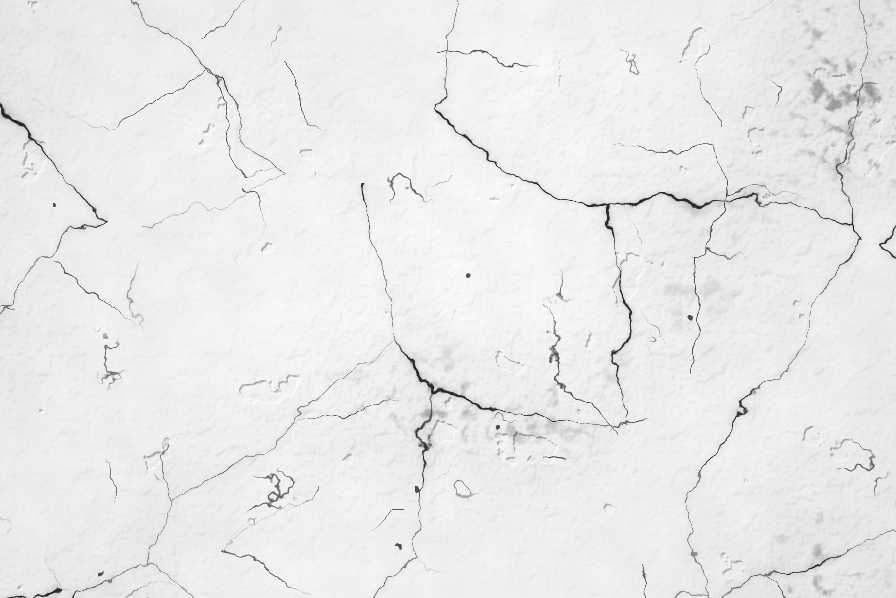
A Shadertoy shader for this texture:

```glsl
#define PAINT 0.960        // brightest paint
#define VIGNETTE 0.065     // darkening toward the corners
#define CRACK_INK 0.16     // depth of the widest cracks
#define CELL_SIZE 0.38     // size of the large plates
#define CRACK_WIDTH 0.0027 // half width of the widest cracks
#define HAIR_WIDTH 0.0004  // half width of hairline cracks
#define WARP 0.075         // wander of the cracks
#define GRAIN 0.030        // relief of the plaster
#define CHIP_DEPTH 0.13    // relief of flaked paint
#define STAIN 0.30         // strength of grey grime
#define LIGHT_STEP vec2(-0.0022, 0.0028)

vec2 hash2(vec2 c) {
    return fract(sin(vec2(dot(c, vec2(127.1, 311.7)), dot(c, vec2(269.5, 183.3)))) * 43758.5453);
}

float corner(vec2 cell, vec2 offset) {
    float angle = 6.2832 * hash2(cell).x;
    return dot(vec2(cos(angle), sin(angle)), offset);
}

float gradientNoise(vec2 p) {
    vec2 i = floor(p), f = fract(p), e = vec2(1, 0);
    vec2 u = f * f * f * (f * (f * 6.0 - 15.0) + 10.0);
    return mix(mix(corner(i, f), corner(i + e, f - e), u.x),
               mix(corner(i + e.yx, f - e.yx), corner(i + 1.0, f - 1.0), u.x), u.y);
}

float fbm(vec2 p) {
    float sum = 0.0, amp = 0.6;
    for (int k = 0; k < 5; k++) {
        sum += amp * gradientNoise(p);
        p = mat2(1.6, 1.2, -1.2, 1.6) * p + 17.3;
        amp *= 0.5;
    }
    return sum;
}

// Pixel coverage of a line with half width w at distance d
float coverage(float d, float w) {
    float px = 1.0 / iResolution.y;
    return clamp((min(d + 0.5 * px, w) - max(d - 0.5 * px, -w)) / px, 0.0, 1.0);
}

// Distance to the nearest plate border, and a random value for that border
vec2 plateBorder(vec2 p) {
    vec2 cell = floor(p), f = fract(p), home = vec2(0), toHome = vec2(0);
    float nearest = 9.0;
    for (int y = -1; y <= 1; y++)
    for (int x = -1; x <= 1; x++) {
        vec2 g = vec2(x, y), r = g + hash2(cell + g) - f;
        if (dot(r, r) < nearest) { nearest = dot(r, r); home = g; toHome = r; }
    }
    vec2 border = vec2(9.0, 0.0);
    for (int y = -2; y <= 2; y++)
    for (int x = -2; x <= 2; x++) {
        vec2 g = home + vec2(x, y), r = g + hash2(cell + g) - f, side = r - toHome;
        if (dot(side, side) < 1e-4) continue;
        float d = dot(0.5 * (toHome + r), normalize(side));
        if (d < border.x) border = vec2(d, hash2(2.0 * cell + home + g + 5.0).x);
    }
    return border;
}

float damage(vec2 p) {
    return gradientNoise(p * 2.6 + 4.7) + 0.4 * smoothstep(0.7, 1.5, p.x) - 0.06;
}

// Plaster grain with flaked hollows
float relief(vec2 p) {
    float wear = clamp(damage(p), -0.2, 0.6);
    float chip = smoothstep(0.0, 0.04, fbm(p * 10.0 + 2.0) - 0.36 + 0.30 * wear);
    float bumps = smoothstep(0.15, 0.4, gradientNoise(p * 30.0 + 8.0));
    float grain = gradientNoise(p * 60.0) + 0.8 * gradientNoise(p * 130.0) + 1.2 * bumps;
    return GRAIN * grain * (0.6 + wear) - CHIP_DEPTH * chip;
}

void mainImage(out vec4 fragColor, in vec2 fragCoord) {
    vec2 p = fragCoord / iResolution.y;
    vec2 fromCentre = (fragCoord - 0.5 * iResolution.xy) / iResolution.y;
    float wear = damage(p);

    // Paint, broad shading and side-lit relief
    float tone = PAINT - VIGNETTE * dot(fromCentre, fromCentre);
    tone += 0.02 * gradientNoise(p * 3.0 + 9.0) + 0.03 * fbm(p * 14.0 + 40.0);
    tone -= 0.02 * smoothstep(0.0, 0.5, wear);
    float slope = relief(p) - relief(p + LIGHT_STEP);
    tone += slope < 0.0 ? 2.2 * slope : 0.3 * slope;

    // Speckled grime on the most worn parts
    float grimeArea = smoothstep(0.25, 0.65, wear);
    tone -= STAIN * grimeArea * smoothstep(0.08, 0.5, fbm(p * 34.0 + 3.0) + 0.4 * gradientNoise(p * 9.0));

    // Long jagged cracks, open in places and hair thin elsewhere
    vec2 wander = vec2(fbm(p * 5.0), fbm(p * 5.0 + 31.0));
    vec2 jag = vec2(fbm(p * 30.0), fbm(p * 30.0 + 19.0));
    vec2 q = p + WARP * wander + 0.013 * jag;
    vec2 border = plateBorder(q / CELL_SIZE + 3.0);
    float d = border.x * CELL_SIZE;
    float present = smoothstep(0.2, 0.4, border.y + 0.25 * gradientNoise(p * 5.0));
    float open = smoothstep(-0.05, 0.6, gradientNoise(p * 3.2 + 21.0) + 0.2 * border.y);
    open = clamp(open * (0.7 + 1.5 * gradientNoise(p * 18.0)), 0.0, 1.0);
    float crack = present * coverage(d, mix(HAIR_WIDTH, CRACK_WIDTH, open));
    float halo = present * (0.035 + 0.2 * open) * exp(-d / 0.005);

    // Short side cracks in worn areas
    vec2 branch = plateBorder(q / (0.45 * CELL_SIZE) + 11.0);
    float branchOn = smoothstep(0.65, 0.95, branch.y + 0.7 * gradientNoise(p * 4.0 + 6.0) + 0.3 * wear - 0.1);
    crack = max(crack, coverage(branch.x * 0.45 * CELL_SIZE, 0.0007 * branchOn));

    // Lifted paint curls and rare small pits
    float curlOn = smoothstep(0.3, 0.55, gradientNoise(p * 8.0 + 51.0) + 0.1 * wear);
    crack = max(crack, 0.7 * coverage(abs(fbm(p * 8.0 + 13.0)) / 10.0, 0.0014 * curlOn));
    vec2 pitCell = floor(p * 8.0);
    float pitSize = 0.0035 * step(0.95, hash2(pitCell + 7.0).x);
    float pit = length(p - (pitCell + 0.2 + 0.6 * hash2(pitCell)) / 8.0) + 0.008 * gradientNoise(p * 120.0);
    crack = max(crack, 0.8 * coverage(pit, pitSize));

    tone = mix(tone - halo, CRACK_INK, crack);
    fragColor = vec4(vec3(clamp(tone, 0.0, 1.0)), 1.0);
}
```
